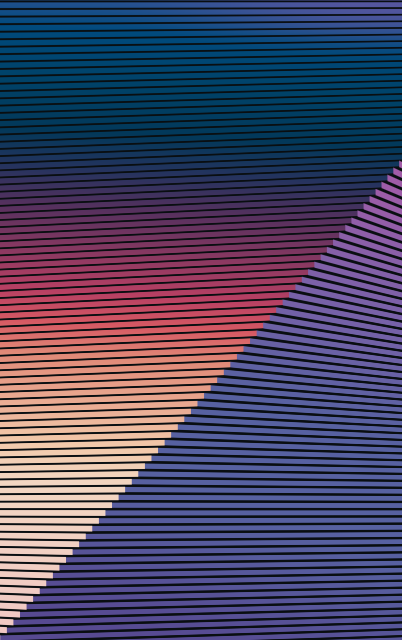
Write a Shadertoy shader that draws this background.

```glsl
// Two fans of coloured bands on near-black, meeting along a stepped diagonal seam.
// Each band is anchored on the seam; a pixel finds its anchor height by fixed-point
// iteration, which gives the band index, the stripe edge and the stair step.
// Lengths are in canvas heights, with y measured downward from the top edge.

const vec3 INK = vec3(0.035, 0.055, 0.065);

// Sunset ramp: rgb and the height at which each colour sits
const int STOPS = 12;
const vec4 SUNSET[STOPS] = vec4[STOPS](
    vec4(0.22, 0.33, 0.60, -0.03), vec4(0.00, 0.29, 0.49, 0.04),
    vec4(0.00, 0.26, 0.41, 0.12),  vec4(0.01, 0.22, 0.35, 0.20),
    vec4(0.15, 0.20, 0.37, 0.26),  vec4(0.34, 0.19, 0.37, 0.32),
    vec4(0.72, 0.25, 0.39, 0.45),  vec4(0.84, 0.35, 0.39, 0.50),
    vec4(0.88, 0.54, 0.47, 0.55),  vec4(0.95, 0.79, 0.67, 0.69),
    vec4(0.95, 0.84, 0.76, 0.75),  vec4(0.94, 0.78, 0.77, 1.00));

// Seam position at anchor height q
float seamX(float q) {
    return 0.8392 - 0.8414 * q;
}

// Signed distance above the level where the bands lie flat
float fanHeight(float q) {
    return (0.797 - q) / 0.53;
}

// Rise of the left bands as they run back from the seam
float leftSlope(float q) {
    float t = fanHeight(q);
    return 0.088 * t * (1.5 - t);
}

// Fall of the right bands as they run on from the seam
float rightSlope(float q) {
    float t = fanHeight(q);
    float upper = max(t, 0.0);
    return 0.08 * t + 0.38 * upper * upper;
}

// Anchor height of the band line through p
float anchorHeight(vec2 p, bool leftSide) {
    float q = p.y;
    for (int i = 0; i < 12; i++) {
        float run = abs(0.0) + seamX(q) - p.x;
        float slope = leftSide ? leftSlope(q) : -rightSlope(q);
        q = p.y - run * slope;
    }
    return q;
}

// Continuous band index; bands grow closer toward the top
float bandIndex(float q) {
    float above = max(0.5208 - q, 0.0);
    return 81.92 * (q - 0.5208) - 18.64 * above * above;
}

float bandDensity(float q) {
    return 81.92 + 37.28 * max(0.5208 - q, 0.0);
}

// Offset from the nearest band centre, -0.5 to 0.5
float bandOffset(float q) {
    return fract(bandIndex(q) + 0.5) - 0.5;
}

// Coverage of a band with the given half width
float bandMask(float q, float halfWidth, float pixel) {
    float blur = 0.6 * pixel * bandDensity(q);
    return 1.0 - smoothstep(halfWidth - blur, halfWidth + blur, abs(bandOffset(q)));
}

vec3 sunsetColor(vec2 p) {
    float g = p.y - 0.05 * p.x;
    vec3 color = SUNSET[0].rgb;
    for (int i = 1; i < STOPS; i++) {
        float blend = clamp((g - SUNSET[i - 1].a) / (SUNSET[i].a - SUNSET[i - 1].a), 0.0, 1.0);
        color = mix(color, SUNSET[i].rgb, blend);
    }
    // Lilac glow in the top right corner
    float glow = 1.0 - smoothstep(0.0, 0.30, length((p - vec2(0.63, 0.0)) * vec2(0.6, 3.0)));
    return mix(color, vec3(0.37, 0.34, 0.63), 0.8 * glow);
}

vec3 duskColor(vec2 p) {
    const vec3 ORCHID = vec3(0.64, 0.36, 0.66);
    const vec3 VIOLET = vec3(0.48, 0.38, 0.66);
    const vec3 INDIGO = vec3(0.34, 0.38, 0.63);
    const vec3 PURPLE = vec3(0.34, 0.29, 0.57);
    float g = p.y + 0.3 * (0.63 - p.x);
    vec3 color = mix(ORCHID, VIOLET, smoothstep(0.24, 0.52, g));
    color = mix(color, INDIGO, smoothstep(0.46, 0.72, g));
    return mix(color, PURPLE, smoothstep(0.84, 1.14, g));
}

void mainImage(out vec4 fragColor, in vec2 fragCoord) {
    float pixel = 1.0 / iResolution.y;
    vec2 p = vec2(fragCoord.x, iResolution.y - fragCoord.y) * pixel;

    float qLeft = anchorHeight(p, true);
    float qRight = anchorHeight(p, false);
    vec3 sunset = mix(INK, sunsetColor(p), bandMask(qLeft, 0.37, pixel));
    vec3 dusk = mix(INK, duskColor(p), bandMask(qRight, 0.33, pixel));

    // The seam steps once per band, at the centre of the band
    float qCentre = qLeft - bandOffset(qLeft) / bandDensity(qLeft);
    float beyond = smoothstep(-0.6 * pixel, 0.6 * pixel, p.x - seamX(qCentre));
    fragColor = vec4(mix(sunset, dusk, beyond), 1.0);
}
```
